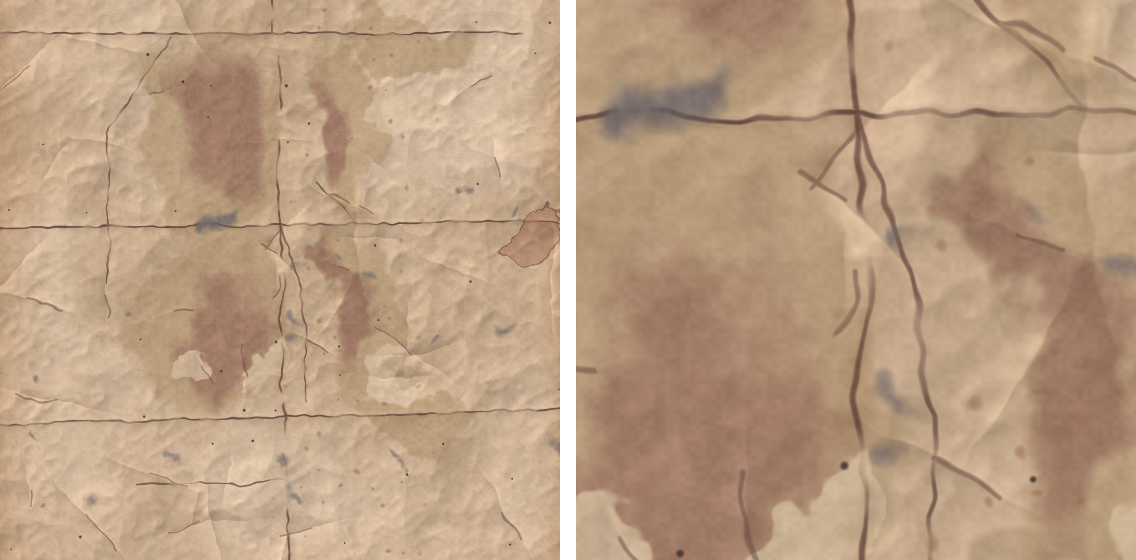
Left: the whole. Right: its middle third, enlarged.
This texture is drawn by a Shadertoy shader. Its source:

```glsl
// Old stained parchment with fold lines, crumples, cracks, blots and specks.

float hash(vec2 p) {
    return fract(sin(dot(p, vec2(127.1, 311.7))) * 43758.5453);
}

vec2 hash2(float n) {
    return vec2(hash(vec2(n, 3.7)), hash(vec2(n, 9.2)));
}

float noise(vec2 p) {
    vec2 i = floor(p), f = fract(p);
    f = f * f * (3.0 - 2.0 * f);
    return mix(mix(hash(i), hash(i + vec2(1, 0)), f.x),
               mix(hash(i + vec2(0, 1)), hash(i + vec2(1, 1)), f.x), f.y);
}

vec2 noise2(vec2 p) {
    return vec2(noise(p), noise(p + 40.0)) - 0.5;
}

const mat2 TURN = mat2(0.8, 0.6, -0.6, 0.8);

float fbm(vec2 p) {
    float sum = 0.0, amp = 0.5;
    for (int i = 0; i < 5; i++) {
        sum += amp * noise(p);
        p = TURN * p * 2.03 + 7.3;
        amp *= 0.5;
    }
    return sum;
}

// Height of the crumpled sheet, with sharp ridges
float crumple(vec2 p) {
    float sum = 0.0, amp = 0.5;
    p = TURN * p * 5.0;
    for (int i = 0; i < 4; i++) {
        sum += amp * (1.0 - abs(2.0 * noise(p) - 1.0));
        p = TURN * p * 2.1 + 3.1;
        amp *= 0.5;
    }
    return sum;
}

// Positive inside an ellipse, 1 at its centre
float blob(vec2 p, float x, float y, float rx, float ry) {
    return 1.0 - length((p - vec2(x, y)) / vec2(rx, ry));
}

float stroke(float d, float width) {
    return 1.0 - smoothstep(0.2 * width, width, abs(d));
}

float crack(vec2 p, vec2 a, vec2 b) {
    vec2 d = b - a;
    float t = clamp(dot(p - a, d) / dot(d, d), 0.0, 1.0);
    return stroke(length(p - a - d * t), 0.0025);
}

// Round spots scattered over a grid of cells
float spots(vec2 p, float cells, float share, float radius) {
    vec2 id = floor(p * cells);
    vec2 offset = 0.25 + 0.5 * hash2(id.x + id.y * 57.0);
    float size = radius * (0.5 + hash(id + 8.0));
    float d = length(fract(p * cells) - offset) / cells;
    return step(1.0 - share, hash(id + 2.0)) * stroke(d, size + 0.001);
}

void mainImage(out vec4 fragColor, in vec2 fragCoord) {
    vec2 p = fragCoord / iResolution.xy;
    vec2 ragged = p + 0.17 * (vec2(fbm(p * 9.0), fbm(p * 9.0 + 40.0)) - 0.485);
    vec2 jitter = 0.005 * noise2(p * 70.0);
    vec2 bend = 0.014 * noise2(p * 16.0);
    vec2 q = p + jitter + bend;
    float wear = smoothstep(0.25, 0.7, noise(p * 38.0));

    // Paper tone, browner at the edges
    vec3 col = mix(vec3(0.77, 0.66, 0.545), vec3(0.835, 0.735, 0.63), smoothstep(0.3, 0.65, fbm(p * 4.0 + 2.0)));
    float edge = exp(-p.x / 0.05) + exp((p.x - 1.0) / 0.03) + 0.4 * exp(-p.y / 0.04);
    col = mix(col, vec3(0.70, 0.55, 0.41), min(0.55 * edge, 0.6));

    // Damp halos, reddish cores and pale patches, mirrored in the middle fold
    vec2 m = vec2(ragged.x, abs(ragged.y - 0.59));
    float damp = max(blob(m, 0.37, 0.18, 0.13, 0.21), blob(m, 0.64, 0.17, 0.075, 0.17));
    damp = max(damp, blob(m, 0.74, 0.34, 0.1, 0.045));
    float core = max(blob(m, 0.38, 0.21, 0.075, 0.15), blob(m, 0.61, 0.155, 0.042, 0.11));
    float pale = max(blob(m, 0.70, 0.25, 0.033, 0.06), blob(ragged, 0.335, 0.34, 0.03, 0.03));
    pale = max(pale, blob(ragged, 0.46, 0.34, 0.02, 0.05));
    col = mix(col, vec3(0.70, 0.59, 0.455), 0.7 * smoothstep(0.0, 0.2, damp));
    col = mix(col, vec3(0.60, 0.45, 0.38), 0.85 * smoothstep(-0.1, 0.4, core));
    col = mix(col, vec3(0.83, 0.74, 0.62), 0.75 * smoothstep(0.0, 0.15, pale));

    // Rimmed stain on the right edge
    float rim = blob(ragged, 0.99, 0.57, 0.055, 0.045);
    col = mix(col, vec3(0.67, 0.50, 0.40), 0.75 * smoothstep(0.0, 0.08, rim));
    col = mix(col, vec3(0.40, 0.27, 0.23), 0.6 * stroke(rim, 0.06));

    // Crumple relief and straight creases, lit on one side
    float light = 1.3 * (crumple(q) - crumple(q + vec2(-0.004, 0.005)));
    float lines = 0.0;
    for (int i = 0; i < 44; i++) {
        float n = float(i);
        float angle = 6.2832 * hash(vec2(n, 1.3));
        vec2 dir = vec2(cos(angle), sin(angle));
        vec2 centre = hash2(n + 20.0);
        float side = dot(q - centre, vec2(-dir.y, dir.x));
        float reach = 0.04 + 0.11 * hash(vec2(n, 6.1));
        float fade = stroke(dot(q - centre, dir), reach);
        light += 0.07 * fade * exp(-abs(side) / 0.011) * (2.0 * smoothstep(-0.0015, 0.0015, side) - 1.0);
        if (i < 24) lines = max(lines, 0.45 * crack(q + bend, centre, centre + 0.5 * reach * dir));
    }
    light *= 1.0 - 0.6 * smoothstep(0.0, 0.3, damp);
    col += light * vec3(1.0, 0.9, 0.8);

    // Fold lines: three across, one down
    for (int i = 0; i < 3; i++) {
        float n = float(i);
        float d = p.y + jitter.y + 0.4 * bend.y - 0.941 + 0.343 * n - 0.013 * n * (p.x - 0.5);
        float span = i == 0 ? 1.0 - smoothstep(0.92, 0.94, p.x) : 1.0;
        lines = max(lines, span * (0.35 + 0.5 * wear) * stroke(d, 0.0026));
        col += 0.05 * span * (exp(-abs(d - 0.005) / 0.004) - exp(-abs(d + 0.003) / 0.006));
    }
    float down = q.x - 0.514 + 0.022 * p.y;
    lines = max(lines, 0.75 * wear * stroke(down, 0.003));
    col -= vec3(0.05, 0.07, 0.07) * exp(-abs(down) / 0.007) * wear;

    // Long cracks
    float torn = crack(q, vec2(0.31, 0.94), vec2(0.19, 0.76));
    torn = max(torn, crack(q, vec2(0.19, 0.76), vec2(0.195, 0.50)));
    torn = max(torn, crack(q, vec2(0.50, 0.60), vec2(0.55, 0.42)));
    torn = max(torn, crack(q, vec2(0.55, 0.42), vec2(0.55, 0.28)));
    torn = max(torn, crack(q, vec2(0.57, 0.67), vec2(0.63, 0.60)));
    torn = max(torn, crack(q, vec2(0.25, 0.13), vec2(0.50, 0.14)));
    lines = max(lines, torn * (0.2 + 0.5 * wear));
    col = mix(col, vec3(0.36, 0.25, 0.22), lines);

    // Blue-grey ink smudges
    float ink = smoothstep(0.0, 0.9, blob(ragged, 0.375, 0.625, 0.018, 0.03));
    for (int i = 0; i < 18; i++) {
        vec2 c = hash2(float(i) + 90.0);
        float r = 0.008 + 0.012 * hash(c);
        ink = max(ink, 0.75 * smoothstep(0.0, 0.9, blob(ragged, c.x, 0.7 * c.y, r, r)));
    }
    col = mix(col, vec3(0.42, 0.39, 0.40), 0.8 * ink);

    // Rust spots right of centre, dark specks, fine grain
    float rust = stroke(p.x - 0.63, 0.22) * spots(p + jitter, 34.0, 0.25, 0.004);
    col = mix(col, vec3(0.60, 0.44, 0.32), 0.6 * rust);
    col = mix(col, vec3(0.22, 0.16, 0.15), 0.8 * spots(p, 17.0, 0.1, 0.0022));
    col += 0.035 * (noise(p * 330.0) - 0.5) + 0.04 * (noise(p * 120.0) - 0.5);

    fragColor = vec4(clamp(col, 0.0, 1.0), 1.0);
}
```
